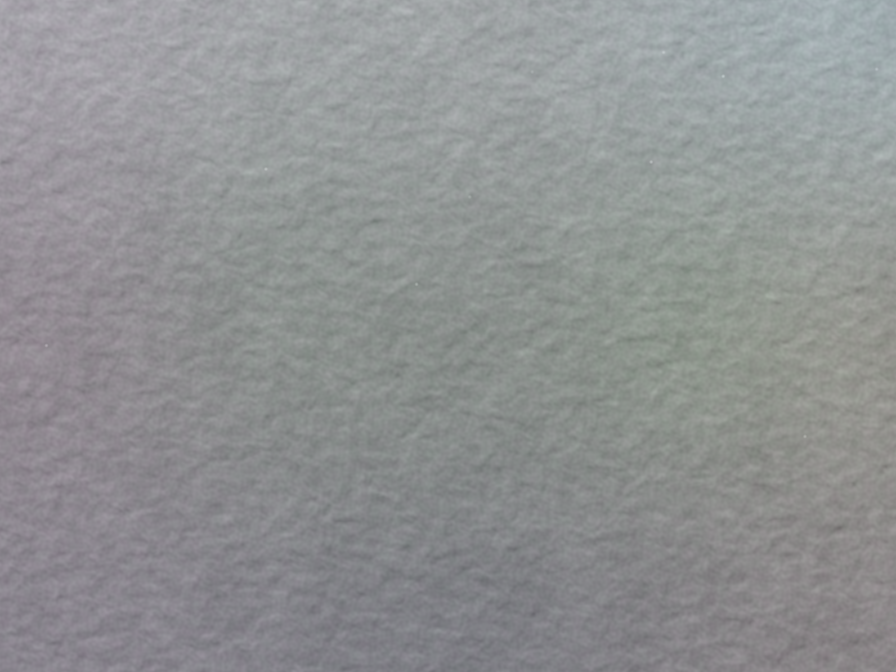
A Shadertoy shader for this texture:

```glsl
// Broad tints of the sheet
const vec3 TOP_LEFT     = vec3(0.650, 0.640, 0.668);
const vec3 TOP_MID      = vec3(0.628, 0.646, 0.652);
const vec3 TOP_RIGHT    = vec3(0.632, 0.680, 0.695);
const vec3 MID_LEFT     = vec3(0.566, 0.538, 0.568);
const vec3 CENTRE       = vec3(0.537, 0.558, 0.546);
const vec3 MID_RIGHT    = vec3(0.585, 0.585, 0.562);
const vec3 BOTTOM_LEFT  = vec3(0.542, 0.525, 0.560);
const vec3 BOTTOM_MID   = vec3(0.492, 0.494, 0.518);
const vec3 BOTTOM_RIGHT = vec3(0.540, 0.522, 0.530);
const vec3 GREEN_CAST   = vec3(-0.010, 0.012, -0.006);

// Relief and grain
const vec2  RELIEF_SCALE = vec2(31.0, 40.0);
const vec2  LIGHT_STEP   = vec2(-0.0030, 0.0065);
const float RELIEF       = 0.066;
const float CREASE       = 0.8;
const float BROAD_MOTTLE = 0.026;
const float FINE_MOTTLE  = 0.034;
const float GRAIN_SCALE  = 150.0;
const float GRAIN        = 0.032;
const float CHROMA       = 0.012;
const float SPECK_CELLS  = 22.0;
const float SPECK_SHARE  = 0.008;

vec2 hash2(vec2 p) {
    vec3 q = fract(p.xyx * vec3(0.1031, 0.1030, 0.0973));
    q += dot(q, q.yzx + 33.33);
    return fract((q.xx + q.yz) * q.zy);
}

float gradientDot(vec2 cell, vec2 corner, vec2 f) {
    float angle = 6.2832 * hash2(cell + corner + 300.0).x;
    return dot(vec2(cos(angle), sin(angle)), f - corner);
}

float noise(vec2 p) {
    vec2 i = floor(p), f = fract(p);
    vec2 u = f * f * f * (f * (f * 6.0 - 15.0) + 10.0);
    return mix(mix(gradientDot(i, vec2(0, 0), f), gradientDot(i, vec2(1, 0), f), u.x),
               mix(gradientDot(i, vec2(0, 1), f), gradientDot(i, vec2(1, 1), f), u.x), u.y);
}

// Pulp surface: lightly warped noise in three octaves
float surfaceHeight(vec2 p) {
    vec2 q = p * RELIEF_SCALE;
    q += 0.4 * vec2(noise(q * 0.6 + 17.0), noise(q * 0.6 + 51.0));
    float height = 0.0, amplitude = 1.0;
    for (int i = 0; i < 3; i++) {
        height += amplitude * noise(q);
        q = mat2(0.8, 0.6, -0.6, 0.8) * q * 1.9 + 11.3;
        amplitude *= 0.5;
    }
    return height;
}

vec3 acrossRow(vec3 left, vec3 middle, vec3 right, float x) {
    return x < 0.5 ? mix(left, middle, smoothstep(0.0, 0.5, x))
                   : mix(middle, right, smoothstep(0.5, 1.0, x));
}

// Uneven light and colour cast
vec3 sheetTint(vec2 uv) {
    vec3 top    = acrossRow(TOP_LEFT, TOP_MID, TOP_RIGHT, uv.x);
    vec3 middle = acrossRow(MID_LEFT, CENTRE, MID_RIGHT, uv.x);
    vec3 bottom = acrossRow(BOTTOM_LEFT, BOTTOM_MID, BOTTOM_RIGHT, uv.x);
    vec3 tint = uv.y < 0.5 ? mix(bottom, middle, smoothstep(0.0, 0.5, uv.y))
                           : mix(middle, top, smoothstep(0.45, 1.02, uv.y));
    vec2 toRight = (uv - vec2(0.77, 0.52)) / vec2(0.14, 0.22);
    vec2 toLeft  = (uv - vec2(0.28, 0.60)) / vec2(0.12, 0.30);
    return tint + GREEN_CAST * (exp(-dot(toRight, toRight)) + 0.8 * exp(-dot(toLeft, toLeft)));
}

// Rare tiny bright flecks
float specks(vec2 p) {
    vec2 cell = floor(p * SPECK_CELLS);
    vec2 chance = hash2(cell + 71.0);
    vec2 centre = 0.2 + 0.6 * hash2(cell + 137.0);
    float d = length(fract(p * SPECK_CELLS) - centre);
    return step(chance.x, SPECK_SHARE) * (0.3 + 0.7 * chance.y) * smoothstep(0.085, 0.0, d);
}

void mainImage(out vec4 fragColor, in vec2 fragCoord) {
    vec2 uv = fragCoord / iResolution.xy;
    vec2 p = fragCoord / iResolution.y;

    // Slope lit from above, with deeper shadows in the creases
    float slope = surfaceHeight(p) - surfaceHeight(p + LIGHT_STEP);
    float shade = slope - CREASE * pow(max(-slope - 0.25, 0.0), 2.0);
    vec3 color = sheetTint(uv) + RELIEF * shade;

    // Blotches in two sizes, soft grain and faint colour noise
    color += BROAD_MOTTLE * noise(p * 11.0 + 5.0);
    color += FINE_MOTTLE * noise(p * vec2(42.0, 54.0) + 23.0);
    color += GRAIN * noise(p * GRAIN_SCALE);
    color += CHROMA * noise(p * 60.0 + 90.0) * vec3(1.0, -0.7, 0.6);
    color += 0.16 * specks(p);

    fragColor = vec4(color, 1.0);
}
```
